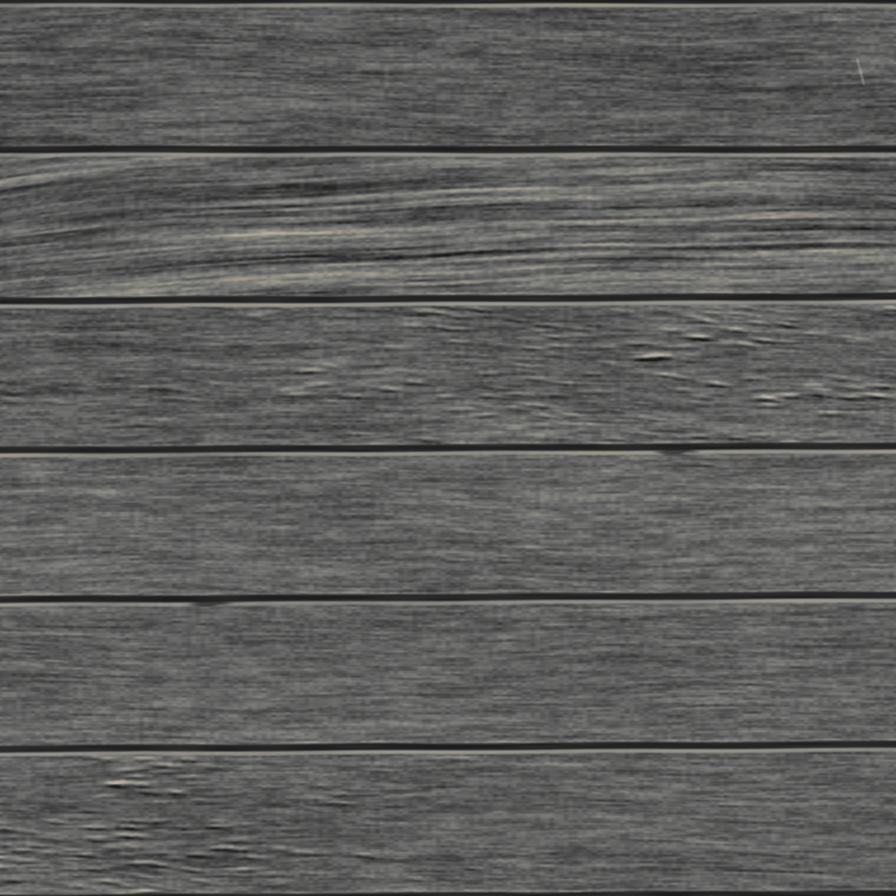
A WebGL 2 fragment shader for this texture:

```glsl
#version 300 es
precision highp float;
// Six weathered grey boards laid across, split by dark gaps with pale worn lips.
// Stretched noise draws the fibres, bent by layered sines; stretched cellular
// noise raises torn flakes. Small per-board lists set how rough each board is.

#define BOARDS 6.0
#define GAP_HALF 0.0037
#define LIP_WIDTH 0.0042
#define TILT 0.005
#define GAP_SHADE 0.14
#define LIP_SHADE 0.60
#define FIBRE_CONTRAST 0.25
#define RIDGE_CONTRAST 0.44
#define FLAKE_CONTRAST 0.24
#define SPECKLE 0.10

uniform vec2 u_resolution;
out vec4 fragColor;

// Per board, from the top down
const float TONE[6]   = float[6](0.345, 0.365, 0.360, 0.383, 0.385, 0.368);
const float RIDGE[6]  = float[6](0.08, 1.0, 0.10, 0.12, 0.04, 0.12);
const float FLAKES[6] = float[6](0.25, 0.15, 1.0, 0.25, 0.15, 0.95);
const float LEAN[6]   = float[6](0.0, 0.0, 0.6, 0.0, 0.0, -1.0); // flakes gather left or right
const float CHIP_X[6] = float[6](-1.0, -1.0, -1.0, 0.755, 0.235, -1.0);

float hash(vec2 p) {
    vec3 q = fract(p.xyx * vec3(0.1031, 0.1030, 0.0973));
    q += dot(q, q.yzx + 33.33);
    return fract((q.x + q.y) * q.z);
}

float noise(vec2 p) {
    vec2 i = floor(p), f = fract(p);
    f = f * f * (3.0 - 2.0 * f);
    return mix(mix(hash(i), hash(i + vec2(1, 0)), f.x),
               mix(hash(i + vec2(0, 1)), hash(i + vec2(1, 1)), f.x), f.y);
}

// Torn flakes: a lit upper side above a thin shadow, one per stretched cell
float flakes(vec2 p) {
    vec2 cell = floor(p);
    float light = 0.0;
    for (int j = -1; j <= 1; j++)
    for (int i = -1; i <= 1; i++) {
        vec2 id = cell + vec2(i, j);
        float size = hash(id + 71.0);
        vec2 d = p - id - vec2(hash(id), hash(id + 37.0));
        d.y += (0.7 * hash(id + 13.0) - 0.1) * d.x;
        float lit = exp(-dot(d, d * vec2(5.0, 9.0)));
        d.y += 0.6;
        float shade = exp(-dot(d, d * vec2(5.0, 12.0)));
        light += smoothstep(0.2, 0.95, size) * (lit - 0.85 * shade);
    }
    return light;
}

// Fine fibres in three layers, centred on zero
float fibres(vec2 p) {
    return 0.25 * noise(p * vec2(6.0, 120.0))
         + 0.40 * noise(p * vec2(14.0, 250.0))
         + 0.50 * noise(p * vec2(36.0, 380.0)) - 0.575;
}

// Raised grain: many long pale lines with narrow dark valleys
float ridges(vec2 p) {
    float band = noise(p * vec2(2.5, 185.0)) - 0.5;
    float vein = noise(p * vec2(5.0, 290.0)) - 0.5;
    float worn = 0.45 + 0.95 * noise(p * vec2(4.0, 26.0));
    return (0.65 * band + 0.45 * vein) * worn;
}

float segmentDistance(vec2 p, vec2 a, vec2 b) {
    vec2 ab = b - a;
    return length(p - a - ab * clamp(dot(p - a, ab) / dot(ab, ab), 0.0, 1.0));
}

void main() {
    vec2 uv = gl_FragCoord.xy / u_resolution;
    float px = 1.0 / u_resolution.y;

    // Board index and distances to the gaps above and below
    float level = uv.y - TILT * (uv.x - 0.5) * smoothstep(0.8, 0.67, uv.y);
    level += 0.0004 * sin(uv.x * 23.0 + uv.y * 9.0);
    float t = (1.0 - level) * BOARDS;
    float row = floor(t), across = fract(t);
    int k = int(clamp(row, 0.0, BOARDS - 1.0));
    float below = across / BOARDS, above = (1.0 - across) / BOARDS;

    // Grain space: seeded per board, strongly bent where ridges run
    float bend = 0.045 * RIDGE[k] * (1.0 - exp(-3.0 * uv.x));
    bend += 0.002 * sin(uv.x * 7.0 + row * 2.1) + 0.0012 * sin(uv.x * 17.0 + uv.y * 31.0);
    vec2 grain = vec2(uv.x + row * 13.7, uv.y - bend + 3.0);

    // Surface shade: blotches, fibres, ridges, flakes, speckle
    float shade = TONE[k] + 0.05 * (noise(grain * vec2(4.0, 14.0)) - 0.5);
    shade += FIBRE_CONTRAST * fibres(grain);
    shade += RIDGE_CONTRAST * RIDGE[k] * ridges(grain);
    float gather = clamp(0.65 + LEAN[k] * (uv.x - 0.35) * 1.5, 0.12, 1.0);
    float clump = 0.2 + 0.8 * smoothstep(0.2, 0.75, noise(grain * vec2(9.0, 32.0)));
    shade += FLAKE_CONTRAST * FLAKES[k] * gather * clump * flakes(grain * vec2(31.0, 150.0));
    shade += SPECKLE * (noise(grain * vec2(190.0, 340.0)) - 0.5);

    // One short upright scratch
    float scratch = segmentDistance(uv, vec2(0.957, 0.933), vec2(0.964, 0.906));
    shade += 0.15 * smoothstep(0.0018 + px, 0.0, scratch);

    // Pale lip under each gap, fainter one over the next
    float wear = 0.6 + 0.4 * noise(vec2(uv.x * 9.0, row * 5.3));
    float lip = smoothstep(LIP_WIDTH, 0.0008, abs(below - GAP_HALF - 0.002));
    shade = mix(shade, LIP_SHADE, lip * wear);
    float rim = smoothstep(0.003, 0.0, abs(above - GAP_HALF - 0.0015));
    shade += 0.12 * rim * noise(vec2(uv.x * 24.0, row * 3.1));

    // Chipped lip, then the gap itself
    vec2 chip = vec2(uv.x - CHIP_X[k], below - 0.005) / vec2(0.026, 0.0045);
    chip.y += 0.8 * (noise(uv * vec2(90.0, 200.0)) - 0.5);
    shade = mix(shade, 0.2, 0.85 * smoothstep(1.2, 0.4, length(chip)));
    float soft = 0.0008 + px;
    float gap = smoothstep(GAP_HALF + soft, GAP_HALF - soft, min(below, above));
    shade = mix(shade, GAP_SHADE + 0.06 * (noise(uv * vec2(20.0, 300.0)) - 0.5), gap);

    // Cool grey wood, turning tan where it is bare
    vec3 tint = mix(vec3(0.99, 1.0, 0.985), vec3(1.03, 1.0, 0.92), smoothstep(0.42, 0.6, shade));
    fragColor = vec4(clamp(shade, 0.1, 0.68) * tint, 1.0);
}
```
